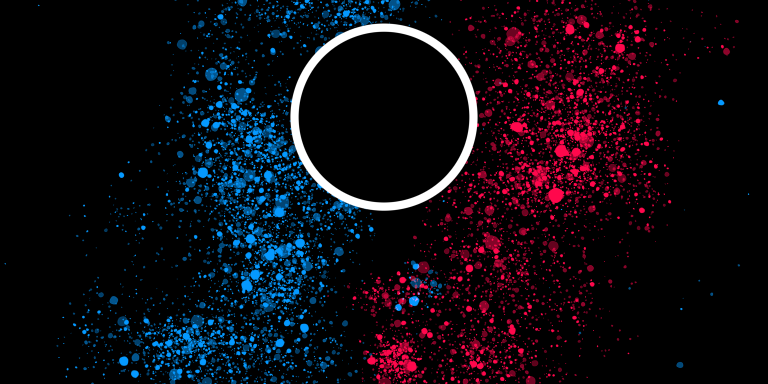
A WebGL 1 fragment shader for this background:

```glsl
precision highp float;
// Blue and red paint spatter on black behind a white ring with a black centre.
// Soft ellipses set how thickly each ink falls; jittered grids of shrinking
// cell size scatter the drops, whose outlines are roughened by gradient noise.

uniform vec2 u_resolution;

vec3 hash3(vec3 p) {
  p = fract(p * vec3(0.1031, 0.103, 0.0973));
  p += dot(p, p.yxz + 33.33);
  return fract((p.xxy + p.yxx) * p.zyx);
}

float cornerSlope(vec2 cell, vec2 offset) {
  return dot(hash3(vec3(cell, 71.0)).xy * 2.0 - 1.0, offset);
}

float gradientNoise(vec2 p) {
  vec2 i = floor(p), f = fract(p);
  vec2 u = f * f * (3.0 - 2.0 * f);
  vec2 e = vec2(1.0, 0.0);
  float low = mix(cornerSlope(i, f), cornerSlope(i + e, f - e), u.x);
  float high = mix(cornerSlope(i + e.yx, f - e.yx), cornerSlope(i + 1.0, f - 1.0), u.x);
  return mix(low, high, u.y);
}

// Soft elliptical cloud of spray
float cloud(vec2 p, float x, float y, float width, float height) {
  vec2 d = (p - vec2(x, y)) / vec2(width, height);
  return exp(-dot(d, d));
}

float blueSpray(vec2 p) {
  return 0.60 * cloud(p, 0.86, 0.98, 0.17, 0.07)
       + 0.16 * cloud(p, 0.56, 0.82, 0.10, 0.22)
       + 0.55 * cloud(p, 0.66, 0.62, 0.13, 0.13)
       + 0.40 * cloud(p, 0.70, 0.46, 0.18, 0.14)
       + 0.75 * cloud(p, 0.70, 0.29, 0.12, 0.08)
       + 0.60 * cloud(p, 0.49, 0.09, 0.11, 0.08)
       + 0.40 * cloud(p, 0.67, 0.08, 0.19, 0.12)
       + 0.07 * cloud(p, 0.32, 0.44, 0.13, 0.13)
       + 0.14 * cloud(p, 0.28, 0.12, 0.12, 0.12)
       + 0.50 * cloud(p, 0.90, 0.46, 0.06, 0.05)
       + 0.25 * cloud(p, 1.09, 0.25, 0.06, 0.05);
}

float redSpray(vec2 p) {
  return 0.65 * cloud(p, 1.50, 0.63, 0.16, 0.14)
       + 0.40 * cloud(p, 1.43, 0.54, 0.08, 0.07)
       + 0.32 * cloud(p, 1.56, 0.90, 0.14, 0.16)
       + 0.20 * cloud(p, 1.32, 0.84, 0.12, 0.20)
       + 0.28 * cloud(p, 1.28, 0.50, 0.12, 0.12)
       + 0.35 * cloud(p, 1.31, 0.28, 0.18, 0.13)
       + 0.50 * cloud(p, 1.01, 0.235, 0.10, 0.035)
       + 0.80 * cloud(p, 1.02, 0.07, 0.06, 0.07)
       + 0.45 * cloud(p, 1.24, 0.05, 0.16, 0.09)
       + 0.14 * cloud(p, 1.64, 0.50, 0.08, 0.15)
       + 0.06 * cloud(p, 1.87, 0.93, 0.11, 0.09)
       + 0.05 * cloud(p, 1.55, 0.13, 0.12, 0.12);
}

// Coverage of blue (x) and red (y) by drops from one grid
vec2 drops(vec2 p, float scale, float layer, float pixel) {
  vec2 bare = vec2(1.0);
  vec2 corner = floor(p * scale - 0.5);
  for (int j = 0; j < 2; j++) {
    for (int i = 0; i < 2; i++) {
      vec2 cell = corner + vec2(float(i), float(j));
      vec3 place = hash3(vec3(cell, layer * 17.0 + 5.0));
      vec3 look = hash3(vec3(cell, layer * 29.0 + 113.0));
      vec2 center = (cell + place.xy) / scale;
      float clump = 0.85 + 0.9 * gradientNoise(center * 11.0);
      vec2 spray = max(vec2(blueSpray(center), redSpray(center)) - 0.018, 0.0) * clump;
      if (layer < 0.5) spray *= 0.65;
      vec2 falls = step(vec2(place.z, 1.0 - place.z), spray);

      // Thick spray gives solid drops, thin spray leaves translucent discs
      float radius = mix(0.12, 0.43, look.x * look.x) / scale;
      float d = length(p - center) - radius;
      float rim = smoothstep(-0.003, 0.0, d);
      float solid = step(look.y, 0.12 + 0.65 * max(spray.x, spray.y) + 0.03 * layer);
      float opacity = mix(0.36 + 0.2 * look.z + 0.1 * rim, 1.0, solid);
      bare *= 1.0 - falls * opacity * (1.0 - smoothstep(-pixel, pixel, d));
    }
  }
  return 1.0 - bare;
}

void main() {
  vec2 p = gl_FragCoord.xy / u_resolution.y;
  p.x += 1.0 - 0.5 * u_resolution.x / u_resolution.y;
  float pixel = 0.7 / u_resolution.y;

  // Spatter, from broad discs down to fine specks
  vec2 rough = p + 0.003 * vec2(gradientNoise(p * 75.0), gradientNoise(p * 75.0 + 40.0));
  vec2 bare = vec2(1.0);
  float scale = 22.0;
  for (int k = 0; k < 6; k++) {
    float layer = float(k);
    bare *= 1.0 - drops(rough + 0.0, scale, layer, pixel);
    scale *= 1.45;
  }
  vec3 blue = vec3(0.02, 0.6, 1.0) * (1.0 - bare.x);
  vec3 red = vec3(1.0, 0.03, 0.3) * (1.0 - bare.y);
  vec3 color = max(blue, red);

  // Black disc and its white ring
  float d = length(p - vec2(1.0, 0.695)) - 0.233;
  color *= smoothstep(-pixel, pixel, d);
  color = mix(color, vec3(1.0), 1.0 - smoothstep(-pixel, pixel, abs(d) - 0.0107));
  gl_FragColor = vec4(color, 1.0);
}
```
